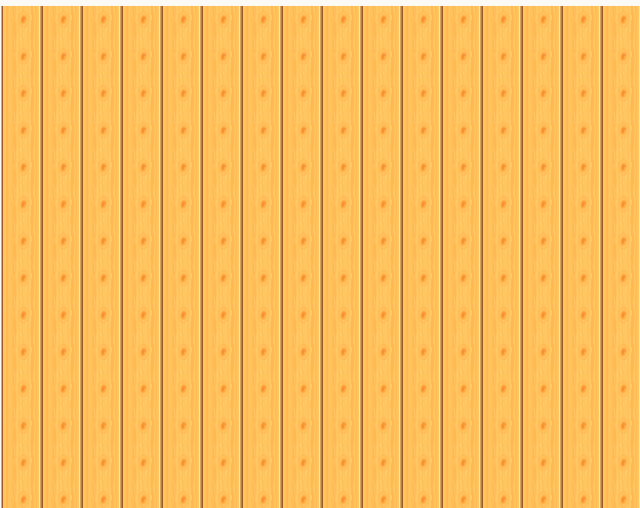
Write a WebGL 1 fragment shader that draws this texture.

```glsl
precision highp float;
// Sixteen upright pine planks with dark grooves, each bearing a column of knots.
// One plank cell repeats across and down; its grain is layered sines that
// bend around the knot, and a thin white margin runs along the top and left.

uniform vec2 u_resolution;

const float TAU = 6.2831853;

// Antialiased vertical stripe of the given centre and half width.
float stripe(float x, float centre, float halfWidth, float blur) {
  return 1.0 - smoothstep(-blur, blur, abs(x - centre) - halfWidth);
}

// Soft-edged ellipse: one inside, zero outside.
float ellipse(vec2 p, vec2 radius, float blur) {
  return 1.0 - smoothstep(1.0 - blur, 1.0 + blur, length(p / radius));
}

// Wood of one cell: x runs across the plank, k is the offset from the knot.
vec3 wood(float x, vec2 k) {
  float turn = TAU * k.y / 0.923;
  float wave = 0.010 * sin(turn + 11.0 * x) + 0.006 * sin(3.0 * turn + 25.0 * x);
  float middle = smoothstep(0.36, 0.2, abs(k.x));
  float bend = 0.05 * k.x / (abs(k.x) + 0.06) * exp(-20.0 * k.y * k.y);
  float g = x + (wave - bend) * middle;

  // Darker bands on the sides, finer streaks everywhere.
  float bands = stripe(g, 0.14, 0.035, 0.02) + stripe(g, 0.32, 0.055, 0.02)
              + stripe(g, 0.76, 0.045, 0.02) + 0.7 * stripe(g, 0.87, 0.02, 0.015);
  float streaks = sin(g * 61.0) + 0.6 * sin(g * 97.0 + 1.3);
  float dark = clamp(0.75 * bands + 0.25 + 0.22 * streaks, 0.0, 1.0);
  vec3 col = mix(vec3(1.0, 0.785, 0.385), vec3(1.0, 0.725, 0.325), dark);

  // Pale wavering fibres that fade in and out between the knots.
  float fibre = smoothstep(0.55, 1.0, sin(g * 82.0 + 0.8 * sin(turn)));
  float fade = 0.5 - 0.5 * cos(turn + 14.0 * x);
  col = mix(col, vec3(1.0, 0.83, 0.5), 0.55 * fibre * fade * middle);

  // Knot: pale eye, thin growth ring, orange core and its hooked heart.
  float eye = ellipse(k, vec2(0.125, 0.21), 0.15);
  col = mix(col, vec3(1.0, 0.765, 0.37), 0.7 * eye);
  float ring = stripe(length(k / vec2(0.125, 0.21)), 0.9, 0.07, 0.12);
  col = mix(col, vec3(1.0, 0.69, 0.3), 0.6 * ring);
  vec2 lean = k + vec2(0.12 * k.y, 0.0);
  col = mix(col, vec3(1.0, 0.66, 0.26), 0.85 * ellipse(lean, vec2(0.075, 0.115), 0.3));
  float heart = ellipse(lean + vec2(0.012, 0.0), vec2(0.035, 0.07), 0.4);
  heart = max(heart, 0.8 * ellipse(k - vec2(0.02, -0.035), vec2(0.04, 0.03), 0.4));
  return mix(col, vec3(0.97, 0.54, 0.17), 0.8 * heart);
}

void main() {
  // Distances from the left and top edges, in canvas widths.
  vec2 p = vec2(gl_FragCoord.x, u_resolution.y - gl_FragCoord.y) / u_resolution.x;
  float pixel = 1.0 / u_resolution.x;
  float across = (p.x - 0.0026) * 16.0;
  float down = (p.y - 0.0306) / 0.0577 + 0.5;
  float x = fract(across);
  vec2 knot = vec2(x - 0.545, (fract(down) - 0.5) * 0.923);
  vec3 col = wood(x, knot);

  // Groove: yellow lit edge, tan slope, then brown shadow.
  float seam = fract(across + 0.5) - 0.5;
  float blur = 8.0 * pixel;
  col = mix(col, vec3(1.0, 0.93, 0.45), stripe(seam, -0.05, 0.018, blur));
  col = mix(col, vec3(0.71, 0.55, 0.33), stripe(seam, -0.015, 0.016, blur));
  col = mix(col, vec3(0.61, 0.34, 0.17), stripe(seam, 0.016, 0.018, blur));

  // White margin on the top and left.
  float inside = smoothstep(-0.5, 0.5, (p.y - 0.0092) / pixel)
               * smoothstep(-0.5, 0.5, (p.x - 0.0022) / pixel);
  gl_FragColor = vec4(mix(vec3(0.99, 0.98, 0.96), col, inside), 1.0);
}
```
